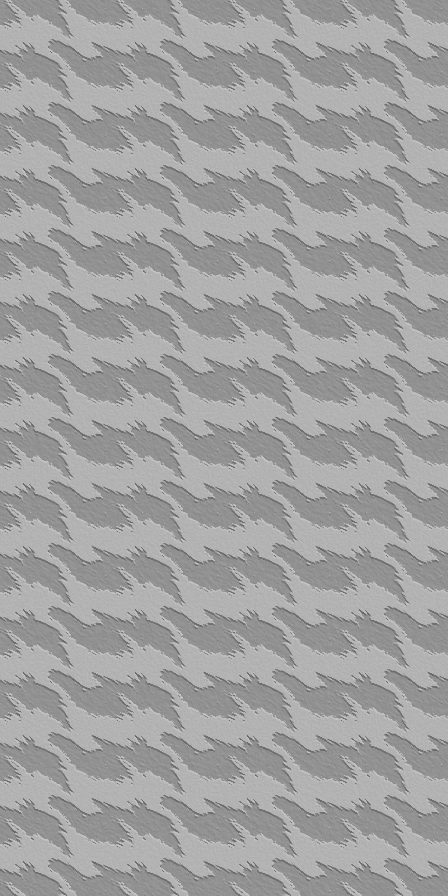
Write a Shadertoy shader that draws this pattern.

```glsl
// Rows of slanted dry-brush strokes pressed into grainy grey plaster, repeated in a grid.

float hash(vec2 p) {
    vec3 v = fract(vec3(p.xyx) * 0.1031);
    v += dot(v, v.yzx + 33.33);
    return fract((v.x + v.y) * v.z);
}

float noise(vec2 p) {
    vec2 i = floor(p), f = fract(p);
    f = f * f * (3.0 - 2.0 * f);
    return mix(mix(hash(i), hash(i + vec2(1, 0)), f.x),
               mix(hash(i + vec2(0, 1)), hash(i + vec2(1, 1)), f.x), f.y);
}

// Distance to one tapered stroke with bristle-torn ends and a rough lower side
float brushStroke(vec2 p, vec2 start, vec2 end, vec2 halfWidth, float seed) {
    float len = distance(start, end);
    vec2 dir = (end - start) / len;
    p -= start;
    float along = dot(p, dir);
    float across = dot(p, vec2(-dir.y, dir.x));
    float t = clamp(along / len, 0.0, 1.0);
    float bristle = noise(vec2(along * 0.07, across * 0.55) + seed * 17.0) - 0.5;
    float speckle = noise(vec2(along * 0.22, across * 0.7) + seed * 31.0) - 0.5;
    float width = mix(halfWidth.x, halfWidth.y, t) + 3.0 * sin(3.14159 * t);
    float bend = 2.5 * sin(along * 0.09 + seed * 2.0);
    float side = abs(across + bend) - width;
    float torn = 14.0 * noise(vec2(across * 0.5, seed * 9.0));
    float ends = max(torn - 8.0 - along, along - len + torn - 6.0);
    float rough = mix(1.5, 6.0, smoothstep(-3.0, 5.0, across));
    return max(side, ends * 0.6) + bristle * 5.0 + speckle * rough;
}

// Painted coverage of the repeating tile; strokes are (start, end), y pointing down
float paint(vec2 p, float pixel) {
    const vec4 strokes[6] = vec4[6](
        vec4(-17, 13, 42, 72), vec4(-24, 9, 32, 43), vec4(19, 3, 68, 39),
        vec4(40, 25, 109, 59), vec4(77, 4, 139, 42), vec4(66, 22, 120, 50));
    const vec2 widths[6] = vec2[6](
        vec2(10, 3), vec2(3, 8), vec2(6, 9), vec2(10, 5), vec2(4, 6), vec2(6, 5));
    p = vec2(mod(p.x, 144.0), mod(p.y + 4.0, 81.0) - 4.0);
    float d = 100.0;
    for (int wrap = 0; wrap < 2; wrap++) {
        for (int i = 0; i < 6; i++) {
            vec2 local = p - vec2(144.0 * float(wrap), 0.0);
            d = min(d, brushStroke(local, strokes[i].xy, strokes[i].zw, widths[i], float(i) + 1.0));
        }
    }
    return 1.0 - smoothstep(-0.6 * pixel, 0.6 * pixel, d);
}

// Fine plaster grain, streaked along the brush direction where painted
float grain(vec2 p, float painted) {
    vec2 streak = vec2(dot(p, vec2(0.85, 0.53)) * 0.16, dot(p, vec2(-0.53, 0.85)) * 0.45);
    return (noise(p * 0.5) - 0.5) * 0.04 + (noise(streak) - 0.5) * 0.05 * painted;
}

void mainImage(out vec4 fragColor, in vec2 fragCoord) {
    // Four tiles of 144 x 81 units span the canvas width
    float pixel = 576.0 / iResolution.x;
    vec2 p = vec2(fragCoord.x, iResolution.y - fragCoord.y) * pixel - vec2(192, 459);

    float painted = paint(p, pixel);
    float shade = mix(0.70, 0.57, painted);

    // Embossed rim: shadow under upper edges, light below lower edges
    float rim = painted - paint(p - vec2(-0.8, 2.2), pixel);
    shade -= rim > 0.0 ? 0.13 * rim : 0.05 * rim;

    // Relief of the grain
    shade += grain(p, painted) - 0.6 * grain(p - vec2(-1.0, 1.6), painted);
    fragColor = vec4(vec3(shade), 1.0);
}
```
